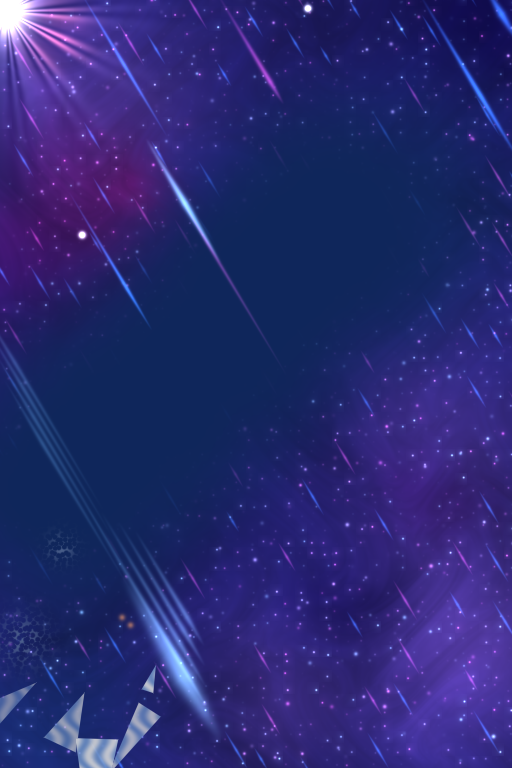
A Shadertoy shader for this background:

```glsl
// A navy clearing in a violet nebula, crossed by slanted meteors, with glass below.
// Colour blobs are warped by layered sines; stars and small meteors use hashed
// grids, rocks use cellular noise. Lengths are fractions of the canvas height.

const vec2 FALL = vec2(.514, -.858), SIDE = vec2(.858, .514);
const vec3 NAVY = vec3(.06, .15, .355);
const vec3 INDIGO = vec3(.12, .11, .41);
const vec3 VIOLET = vec3(.29, .2, .56);
const vec3 PLUM = vec3(.2, .07, .39);
const vec3 MAGENTA = vec3(.43, .09, .46);
const vec3 NIGHT = vec3(.05, .03, .26);
const vec3 BLUE = vec3(.2, .48, .9);
const vec3 ICE = vec3(.55, .83, .95);
const vec3 PINK = vec3(.75, .25, .62);

vec2 hash2(vec2 p) {
  vec3 q = fract(p.xyx * vec3(.1031, .103, .0973));
  q += dot(q, q.yzx + 33.33);
  return fract((q.xx + q.yz) * q.zy);
}

// Layered, folded sines: roughly -1 to 1
float clouds(vec2 p) {
  float sum = 0., amp = .5;
  for (float i = 0.; i < 5.; i++) {
    p += .7 * sin(p.yx * 1.3 + i * 1.9);
    sum += amp * sin(p.x) * cos(p.y);
    p = mat2(.8, .6, -.6, .8) * p * 1.9;
    amp *= .6;
  }
  return sum;
}

// Distance to the nearest jittered cell point
float cellular(vec2 p) {
  float nearest = 1.;
  for (int i = 0; i < 9; i++) {
    vec2 cell = floor(p) + vec2(i % 3 - 1, i / 3 - 1);
    nearest = min(nearest, length(cell + hash2(cell) - p));
  }
  return nearest;
}

float blob(vec2 p, float x, float y, float radius) {
  vec2 d = (p - vec2(x, y)) / radius;
  return exp(-dot(d, d));
}

// Tapered line along FALL, brightest at the fraction "peak" of its length
float streak(vec2 p, float x, float y, float len, float width, float peak) {
  vec2 d = p - vec2(x, y);
  float t = dot(d, FALL) / len;
  float body = clamp(min(t / peak, (1. - t) / (1. - peak)), 0., 1.);
  float off = dot(d, SIDE) / (width * (.4 + .6 * body));
  return body * exp(-off * off);
}

// Pointed sliver from a flat base to its tip
float shard(vec2 p, vec2 base, vec2 tip, float halfWidth, float aa) {
  float len = length(tip - base);
  vec2 dir = (tip - base) / len, d = p - base;
  float t = dot(d, dir), off = abs(dot(d, vec2(-dir.y, dir.x)));
  return smoothstep(-aa, aa, min(t, halfWidth * (1. - t / len) - off));
}

vec3 nebula(vec2 p) {
  float n = clouds(p * 13.);
  vec2 q = p + .035 * vec2(n, clouds(p.yx * 11. + 4.));
  vec3 c = mix(INDIGO, VIOLET, .75 * blob(q, .14, .87, .13));
  c = mix(c, PLUM, .85 * blob(q, .02, .66, .12));
  c = mix(c, MAGENTA, .5 * blob(q, .1, .74, .1));
  c = mix(c, MAGENTA, .7 * blob(q, .165, .755, .05));
  c = mix(c, NIGHT, .9 * blob(q, .64, .98, .14));
  c = mix(c, NAVY * 1.2, .6 * blob(q, .57, .72, .15));
  c = mix(c, VIOLET, .6 * blob(q, .58, .43, .14));
  c = mix(c, PLUM, .6 * blob(q, .56, .33, .07));
  c = mix(c, VIOLET * 1.2, .9 * blob(q, .61, .16, .14));
  c = mix(c, VIOLET, .6 * blob(q, .35, .09, .12));
  c = mix(c, NIGHT, .5 * blob(q, .45, .22, .06));
  c = mix(c, NAVY * 1.2, .7 * blob(q, .06, .06, .14));
  return c * (1. + .25 * n);
}

vec3 stars(vec2 p, float aa) {
  vec3 sum = vec3(0);
  for (float i = 0.; i < 3.; i++) {
    float size = .016 + .022 * i, radius = 1.4 * aa + .0006 * i;
    vec2 g = p / size + 17. * i, id = floor(g), h = hash2(id);
    float d = length(fract(g) - .2 - .6 * h) * size;
    float light = exp(-d * d / (radius * radius)) + .15 * exp(-d / .004);
    sum += mix(PINK, ICE, h.x) * pow(hash2(id + 9.).x, 4.) * light;
  }
  return sum;
}

// Short meteors, at most one per slanted cell
vec3 meteors(vec2 p) {
  vec2 size = vec2(.032, .11), q = vec2(dot(p, SIDE), dot(p, FALL));
  q.y += .07 * floor(q.x / size.x);
  vec2 id = floor(q / size), h = hash2(id + 40.);
  vec2 d = q - id * size - vec2(.008 + .016 * h.x, .035 * h.y);
  float light = streak(SIDE * d.x + FALL * d.y, 0., 0., .03 + .04 * h.x, .0018, .5);
  return mix(BLUE, PINK, step(.5, h.y)) * light * step(.5, hash2(id).x) * .6;
}

vec3 largeMeteors(vec2 p) {
  vec3 c = ICE * streak(p, .19, .82, .19, .0045, .52);
  c += PINK * .5 * streak(p, .235, .742, .27, .0025, .25);
  c += BLUE * .8 * streak(p, .105, 1.01, .22, .0025, .5);
  c += BLUE * .9 * streak(p, .09, .75, .21, .0025, .7);
  c += PINK * .8 * streak(p, .282, 1.01, .17, .0035, .8);
  c += BLUE * streak(p, .545, 1.01, .26, .0035, .6);
  c += BLUE * streak(p, .63, 1.02, .09, .005, .5);
  // Fan of beams at the lower left
  for (float k = 0.; k < 4.; k++) {
    c += ICE * .4 * streak(p, .11 + .022 * k, .345 - .012 * k, .31 - .045 * k, .004, .75);
    c += ICE * .2 * streak(p, .012 * k - .03, .61 - .035 * k, .32, .003, .3);
  }
  return c + ICE * .75 * streak(p, .16, .25, .25, .013, .62);
}

vec3 flare(vec2 p) {
  vec2 d = p - vec2(.008, .985);
  float angle = atan(d.y, d.x), rays = .55 + .45 * sin(angle * 29. + 2. * sin(angle * 13.));
  vec3 c = vec3(1.4, 1.3, 1.2) * exp(-dot(d, d) / .0009);
  c += vec3(.45, .45, .65) * rays * exp(-length(d) / .065);
  return c + vec3(.7, .25, .22) * rays * blob(p, .07, .955, .04);
}

float glass(vec2 p, float aa) {
  float s = .6 * shard(p, vec2(-.01, .07), vec2(.047, .111), .016, aa);
  s = max(s, .75 * shard(p, vec2(.078, .03), vec2(.11, .098), .023, aa));
  s = max(s, shard(p, vec2(.126, .038), vec2(.121, -.12), .028, aa));
  s = max(s, .85 * shard(p, vec2(.195, .076), vec2(.14, -.01), .017, aa));
  return max(s, shard(p, vec2(.192, .1), vec2(.203, .134), .008, aa));
}

void mainImage(out vec4 fragColor, in vec2 fragCoord) {
  vec2 p = fragCoord / iResolution.y;
  float aa = .7 / iResolution.y;

  // The clearing is a soft slanted capsule
  vec2 d = p - vec2(.08, .375), axis = vec2(.35, .325);
  d -= axis * clamp(dot(d, axis) / dot(axis, axis), 0., 1.);
  float open = smoothstep(.06, .25, length(d) + .02 * clouds(p * 9.));
  vec3 col = mix(NAVY, nebula(p), open) + (stars(p, aa) + meteors(p)) * open;
  col += largeMeteors(p) + flare(p);
  col += 2. * (blob(p, .401, .989, .004) + blob(p, .107, .694, .004));

  // Rocks, embers and glass
  float rocks = blob(p, .03, .167, .03) + blob(p, .08, .286, .018);
  col = mix(col, vec3(.34, .42, .58), .8 * rocks * smoothstep(.35, .8, cellular(p * 170.)));
  float embers = blob(p, .159, .196, .004) + blob(p, .17, .186, .004);
  col = mix(col, vec3(.72, .48, .42), .8 * embers);
  float facet = .5 + .5 * sin(dot(p, vec2(260, 70)) + 2. * sin(p.y * 120.));
  vec3 tone = mix(BLUE * .8, vec3(.86, .87, .87), .4 + .6 * facet);
  fragColor = vec4(clamp(mix(col, tone, .85 * glass(p, aa)), 0., 1.), 1);
}
```
